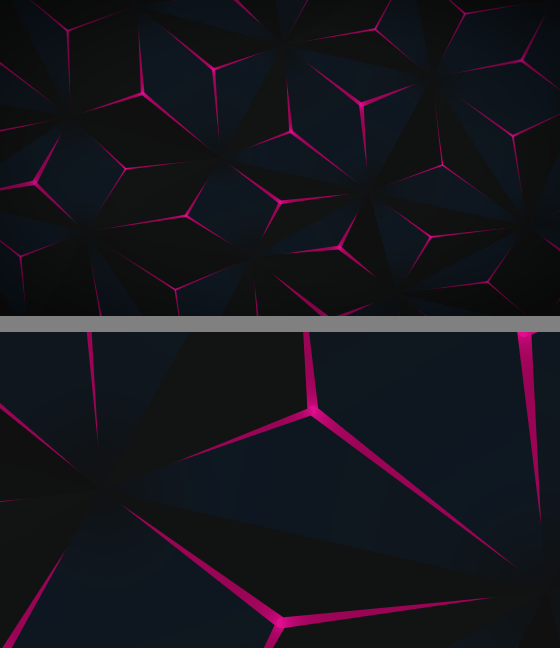
Top: the whole. Bottom: its middle third, enlarged.
Give the GLSL for this background, as a Shadertoy shader.

```glsl
#define AXIS_A vec2(0.475, -0.104)
#define AXIS_B vec2(0.296, 0.296)
#define ROW_SLIDE vec2(-0.10, 0.062)
#define ORIGIN vec2(0.706, 0.514)
#define JITTER 0.13
#define SECOND_BLUE 0.20
#define HALF_WIDTH vec2(0.0026, 0.0080)
#define DARK vec3(0.066, 0.069, 0.069)
#define BLUE vec3(0.056, 0.093, 0.131)
#define PINK vec3(0.60, 0.015, 0.33)
#define HOT_PINK vec3(0.88, 0.05, 0.56)
#define VIGNETTE 0.56

float hash(vec2 p) {
    return fract(sin(dot(p, vec2(127.1, 311.7))) * 43758.5453);
}

float cross2(vec2 a, vec2 b) {
    return a.x * b.y - a.y * b.x;
}

// Corner of the irregular triangle mesh; odd rows slide sideways
vec2 hub(vec2 cell) {
    vec2 shift = vec2(hash(cell + 3.7), hash(cell + 19.3)) - 0.5;
    return ORIGIN + mat2(AXIS_A, AXIS_B) * (cell + JITTER * shift)
         + ROW_SLIDE * mod(cell.y, 2.0);
}

// Signed distance to the line a-b, positive on its left
float leftOf(vec2 p, vec2 a, vec2 b) {
    return cross2(normalize(b - a), p - a);
}

float faceCoverage(vec2 p, vec2 a, vec2 b, vec2 c, float px) {
    float d = min(leftOf(p, a, b), min(leftOf(p, b, c), leftOf(p, c, a)));
    return clamp(0.5 + d / px, 0.0, 1.0);
}

// Tapered sliver; x is its coverage, y the position along it
vec2 spike(vec2 p, vec2 from, vec2 to, float halfWidth, float px) {
    vec2 axis = to - from;
    float t = clamp(dot(p - from, axis) / dot(axis, axis), 0.0, 1.0);
    float w = halfWidth * (1.0 - t);
    float d = length(p - from - axis * t) - w;
    return vec2(clamp(0.5 - d / px, 0.0, 1.0) * min(1.0, 2.0 * w / px), t);
}

vec3 faceColor(vec2 p, vec2 a, vec2 b, vec2 id, float k) {
    float tone = hash(id + 7.1 * k + 2.3);
    bool isBlue = floor(3.0 * hash(id + 41.0)) == k
               || hash(id + 13.7 * k + 5.9) < SECOND_BLUE;
    if (!isBlue) return DARK * mix(0.92, 1.06, tone);

    // Blue sheen fades along the outer edge and near both hubs
    float along = clamp(dot(p - a, b - a) / dot(b - a, b - a), 0.0, 1.0);
    float sheen = mix(0.65, 1.1, tone > 0.5 ? along : 1.0 - along);
    sheen *= smoothstep(-0.05, 0.14, min(length(p - a), length(p - b)));
    return mix(DARK * 0.95, BLUE, sheen);
}

void mainImage(out vec4 fragColor, in vec2 fragCoord) {
    vec2 p = fragCoord / iResolution.y;
    float px = 1.0 / iResolution.y;
    vec2 fromOrigin = p - ORIGIN - 0.5 * ROW_SLIDE;
    vec2 home = floor(inverse(mat2(AXIS_A, AXIS_B)) * fromOrigin);

    vec3 faces = vec3(0.0), glow = PINK;
    float weight = 0.0, line = 0.0;

    // Two triangles in each neighbouring mesh cell
    for (int n = 0; n < 18; n++) {
        int m = n / 2;
        float flip = float(n % 2);
        vec2 cell = home + vec2(m % 3, m / 3) - 1.0;
        vec2 id = cell + 0.37 * flip;

        vec2 corner[3];
        corner[0] = hub(cell + flip);
        corner[1] = hub(cell + vec2(1.0 - flip, flip));
        corner[2] = hub(cell + vec2(flip, 1.0 - flip));
        vec2 centre = (corner[0] + corner[1] + corner[2]) / 3.0;
        float bulk = hash(id + 61.0);

        for (int i = 0; i < 3; i++) {
            float k = float(i);
            vec2 a = corner[i], b = corner[(i + 1) % 3];

            // Facet between the centre and one side
            float cover = faceCoverage(p, centre, a, b, px);
            if (cover > 0.0) {
                faces += cover * faceColor(p, a, b, id, k);
                weight += cover;
            }

            // Pink gap from the centre towards one hub
            float reach = mix(0.66, 0.98, hash(id + 9.1 * k + 77.0));
            float width = mix(HALF_WIDTH.x, HALF_WIDTH.y, bulk * bulk)
                        * mix(0.8, 1.15, hash(id + 5.3 * k + 91.0));
            vec2 s = spike(p, centre, mix(centre, a, reach), width, px);
            if (s.x > line) {
                line = s.x;
                glow = mix(PINK, HOT_PINK, exp(-14.0 * s.y));
            }
        }
    }

    vec3 color = mix(faces / max(weight, 0.001), glow, line);

    // Darkened corners
    vec2 uv = fragCoord / iResolution.xy - 0.5;
    color *= 1.0 - VIGNETTE * smoothstep(0.30, 0.78, length(uv));
    fragColor = vec4(color, 1.0);
}
```
